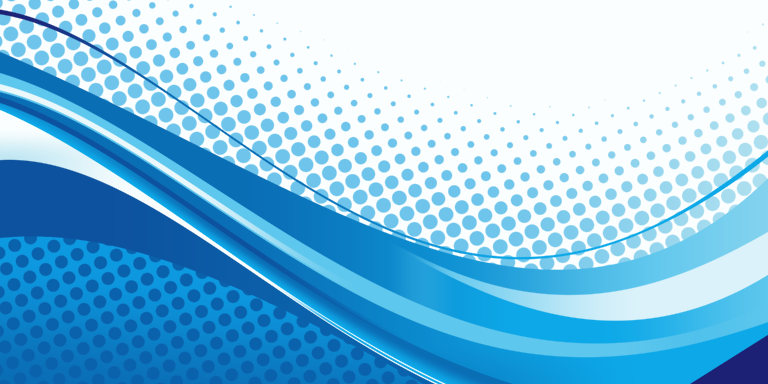
This background is drawn by a Shadertoy shader. Its source:

```glsl
// Flowing blue ribbons over a white ground with a halftone dot fade.
// Each edge is a quartic through five evenly spaced heights; the layers are
// painted from back to front, and a tilted grid gives both sets of dots.

#define DOT_PITCH 0.0456
#define DOT_ANGLE 0.445
#define DOT_ANCHOR vec2(0.9185, 0.528)
#define DOT_MAX_RADIUS 0.42
#define HALFTONE_REACH 0.46

const vec3 PAPER = vec3(0.98, 0.995, 0.995);
const vec3 PALE  = vec3(0.69, 0.88, 0.94);
const vec3 SKY   = vec3(0.37, 0.78, 0.93);
const vec3 CYAN  = vec3(0.05, 0.66, 0.91);
const vec3 AZURE = vec3(0.05, 0.57, 0.83);
const vec3 BLUE  = vec3(0.04, 0.43, 0.71);
const vec3 DEEP  = vec3(0.05, 0.32, 0.62);
const vec3 NAVY  = vec3(0.11, 0.13, 0.46);

// Height at x of the quartic through a..e at x = 0, 0.5, 1, 1.5, 2
float curve(float x, float a, float b, float c, float d, float e)
{
    float t = 2.0 * x;
    float d1 = b - a;
    float d2 = c - 2.0 * b + a;
    float d3 = d - 3.0 * c + 3.0 * b - a;
    float d4 = e - 4.0 * d + 6.0 * c - 4.0 * b + a;
    return a + t * (d1 + (t - 1.0) / 2.0 * (d2 + (t - 2.0) / 3.0 * (d3 + (t - 3.0) / 4.0 * d4)));
}

// Coverage of the area where the signed distance is positive
float cover(float dist)
{
    return clamp(0.5 + dist * iResolution.y / 1.3, 0.0, 1.0);
}

// Soft-edged stroke from the vertical offset to its centre line
float stroke(float offset, float halfWidth)
{
    return cover(halfWidth - abs(offset));
}

// Distance to the nearest dot centre, in grid cells
float dotDistance(vec2 p)
{
    float c = cos(DOT_ANGLE), s = sin(DOT_ANGLE);
    vec2 q = mat2(c, -s, s, c) * (p - DOT_ANCHOR) / DOT_PITCH;
    return length(fract(q + 0.5) - 0.5);
}

void mainImage(out vec4 fragColor, in vec2 fragCoord)
{
    vec2 p = fragCoord / iResolution.y;
    float x = p.x, y = p.y;

    // Edges, from the top down
    float ribbonTop  = curve(x, 0.865, 0.628, 0.396, 0.299, 0.536);
    float hairline   = curve(x, 0.969, 0.714, 0.408, 0.342, 0.600);
    float paleTop    = curve(x, 0.766, 0.706, 0.380, 0.232, 0.396);
    float paleBottom = curve(x, 0.766, 0.685, 0.375, 0.172, 0.284);
    float skyTop     = curve(x, 0.810, 0.549, 0.250, 0.107, 0.206);
    float skyBottom  = curve(x, 0.760, 0.500, 0.198, 0.070, 0.161);
    float cyanTop    = curve(x, 0.740, 0.458, 0.141, -0.042, -0.10);
    float whiteTop   = curve(x, 0.714, 0.411, 0.083, -0.115, -0.12);
    float deepTop    = curve(x, 0.583, 0.396, 0.070, -0.120, -0.12);
    float dottedTop  = curve(x, 0.380, 0.297, 0.057, -0.224, -0.51);

    // Halftone shrinking away from the ribbon
    float cell = dotDistance(p);
    float radius = min(DOT_MAX_RADIUS, 0.55 * (1.0 - (y - ribbonTop) / HALFTONE_REACH));
    vec3 dotColor = mix(vec3(0.43, 0.77, 0.92), PALE, smoothstep(1.2, 2.1, x));
    vec3 color = mix(PAPER, dotColor, cover((radius - cell) * DOT_PITCH) * smoothstep(0.0, 0.08, radius));

    // Upper ribbon, brightening to the right
    vec3 upper = mix(BLUE, AZURE, smoothstep(0.6, 1.25, x));
    upper = mix(upper, SKY, smoothstep(1.1, 1.75, x));
    upper = mix(upper, PALE, 0.5 * smoothstep(1.6, 2.1, x));
    color = mix(color, upper, cover(ribbonTop - y));

    // Pale stripe and the cyan beneath it
    float paleFade = smoothstep(1.0, 1.2, x);
    vec3 paleColor = mix(SKY, vec3(0.86, 0.95, 0.98), smoothstep(1.05, 1.7, x));
    vec3 middle = mix(AZURE, CYAN, smoothstep(1.0, 1.4, x));
    middle = mix(middle, SKY, smoothstep(1.55, 2.05, x));
    color = mix(color, paleColor, cover(paleTop - y) * paleFade);
    color = mix(color, middle, cover(paleBottom - y) * paleFade);

    // Sky stripe with a white inner line
    vec3 skyColor = mix(SKY, middle, 0.7 * smoothstep(1.6, 2.0, x));
    color = mix(color, skyColor, cover(skyTop - y));
    float gleam = stroke(y - skyBottom - 0.013, 0.008) * (1.0 - smoothstep(0.45, 0.95, x));
    color = mix(color, PAPER, 0.9 * gleam);

    // Lower ribbon and its cyan underside
    vec3 lower = mix(BLUE, CYAN, smoothstep(0.5, 1.7, x));
    lower = mix(lower, BLUE, 0.35 * smoothstep(0.12, 0.0, y) * smoothstep(1.7, 1.2, x));
    color = mix(color, lower, cover(skyBottom - y));
    float depth = clamp((cyanTop - y) / max(cyanTop - whiteTop, 0.01), 0.0, 1.0);
    vec3 underside = mix(mix(AZURE, BLUE, smoothstep(0.1, 0.6, x)), CYAN, smoothstep(0.2, 1.0, depth));
    color = mix(color, underside, cover(cyanTop - y));
    color = mix(color, DEEP, stroke(y - cyanTop, 0.008) * (1.0 - smoothstep(0.6, 1.1, x)));

    // White wedge narrowing to a split line
    float shade = smoothstep(0.67, 0.58, y) * smoothstep(0.4, 0.0, x);
    color = mix(color, mix(PAPER, PALE, 0.8 * shade), cover(whiteTop - y));
    color = mix(color, CYAN, stroke(y - mix(whiteTop, deepTop, 0.5), 0.003) * smoothstep(0.7, 0.9, x));

    // Deep swell, then the dotted swell in front
    color = mix(color, mix(DEEP, BLUE, 0.6 * smoothstep(0.2, 0.9, x)), cover(deepTop - y));
    vec3 swell = mix(BLUE, vec3(0.05, 0.60, 0.88), smoothstep(0.0, 0.36, y + 0.12 * x));
    swell = mix(swell, mix(DEEP, BLUE, 0.6), cover((0.37 - cell) * DOT_PITCH));
    color = mix(color, swell, cover(dottedTop - y));

    // Navy corner and the loose hairline
    color = mix(color, NAVY, cover(0.63 * (x - 1.797) - y));
    float lineWidth = 0.003 + 0.003 * smoothstep(0.5, 0.0, x) + 0.005 * smoothstep(1.65, 2.0, x);
    vec3 lineColor = mix(mix(NAVY, BLUE, smoothstep(0.0, 0.5, x)), CYAN, smoothstep(0.7, 1.4, x));
    color = mix(color, lineColor, stroke(y - hairline, lineWidth));

    fragColor = vec4(color, 1.0);
}
```
